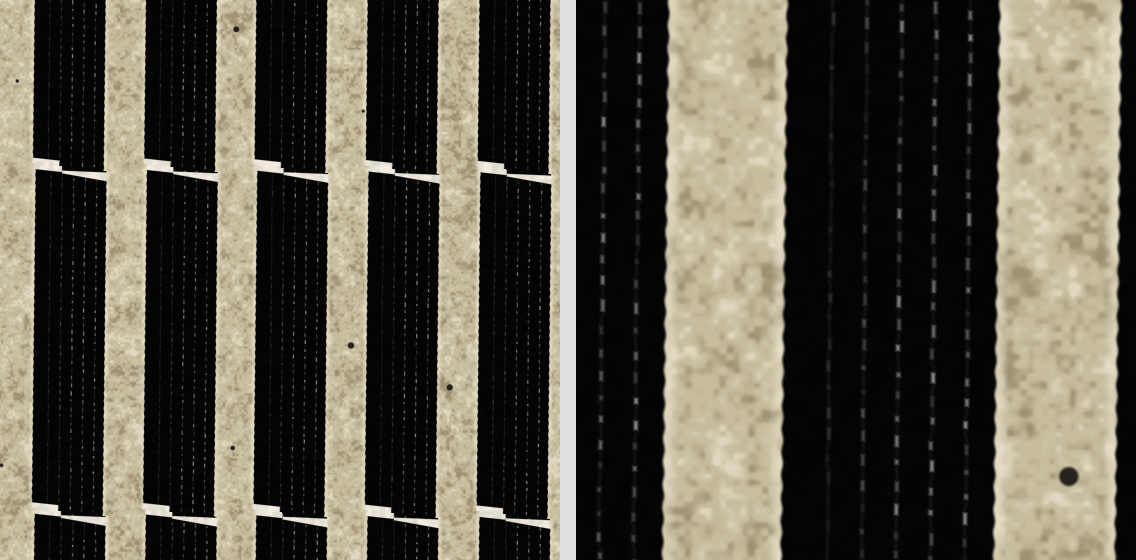
Left: the whole. Right: its middle third, enlarged.
Reproduce this pattern procedurally as a Shadertoy shader.

```glsl
// Aerial view of a solar farm: five dark panel rows on dry, sandy ground.
// Each row is a repeated strip cut by stepped bright gaps and dotted with
// faint glints; value noise mottles the ground and a hash scatters dark spots.

const float ROW_PITCH    = 0.1987;  // left edge to left edge
const float ROW_WIDTH    = 0.1265;
const float FIRST_LEFT   = 0.0612;
const float ROW_JITTER   = 0.004;
const float TABLE_LENGTH = 0.6155;  // distance between gaps along a row
const float FIRST_GAP    = 0.0925;
const float GAP_DRIFT    = 0.0014;  // drop of the gaps per row
const float GAP_TILT     = 0.11;
const float GAP_STEP_X   = 0.047;   // where the wide bar meets the thin one
const float GAP_STEP_Y   = 0.0098;
const float GLINT_START  = 0.0273;
const float GLINT_PITCH  = 0.0205;
const float GLINT_COUNT  = 5.0;
const float GLINT_ROWS   = 45.0;    // glints along one table
const float SPOT_CELL    = 0.11;
const float SPOT_CHANCE  = 0.20;
const float MIN_SOFTNESS = 0.0014;

const vec3 PANEL      = vec3(0.015, 0.015, 0.018);
const vec3 GLINT      = vec3(0.60, 0.61, 0.62);
const vec3 SAND_DARK  = vec3(0.62, 0.57, 0.45);
const vec3 SAND       = vec3(0.78, 0.74, 0.62);
const vec3 SAND_LIGHT = vec3(0.90, 0.87, 0.78);
const vec3 GAP_COLOR  = vec3(0.93, 0.91, 0.86);
const vec3 SPOT_COLOR = vec3(0.08, 0.07, 0.06);

float hash(vec2 p) {
    vec3 q = fract(vec3(p.xyx) * 0.1031);
    q += dot(q, q.yzx + 33.33);
    return fract((q.x + q.y) * q.z);
}

float noise(vec2 p) {
    vec2 i = floor(p), f = fract(p);
    f = f * f * (3.0 - 2.0 * f);
    return mix(mix(hash(i), hash(i + vec2(1, 0)), f.x),
               mix(hash(i + vec2(0, 1)), hash(i + vec2(1, 1)), f.x), f.y);
}

// Coverage of a shape from its signed distance
float fill(float d, float soft) {
    return smoothstep(soft, -soft, d);
}

vec3 groundColor(vec2 p, float edgeDist, float soft) {
    float patches = noise(p * 38.0 + 7.0);
    float grain = noise(p * 105.0 + 31.0);
    float grit = noise(p * 240.0 + 83.0);
    float tone = 0.30 * patches + 0.38 * grain + 0.32 * grit;
    vec3 c = mix(SAND_DARK, SAND, smoothstep(0.18, 0.52, tone));
    c = mix(c, SAND_LIGHT, 0.8 * smoothstep(0.54, 0.82, tone));

    // Pale rim beside the panels
    float rim = smoothstep(0.009, 0.002, edgeDist);
    c = mix(c, SAND_LIGHT, rim * (0.4 + 0.5 * grain));

    // Scattered dark spots, at most one per lane cell
    float lane = (p.x - FIRST_LEFT - ROW_WIDTH) / ROW_PITCH;
    vec2 id = vec2(floor(lane), floor(p.y / SPOT_CELL)) + 20.0;
    vec2 q = vec2(fract(lane) * ROW_PITCH, mod(p.y, SPOT_CELL));
    vec2 center = vec2(mix(0.008, ROW_PITCH - ROW_WIDTH - 0.008, hash(id + 3.1)),
                       SPOT_CELL * mix(0.15, 0.85, hash(id + 9.7)));
    float radius = mix(0.0025, 0.006, hash(id + 17.3));
    float present = step(hash(id + 41.9), SPOT_CHANCE);
    return mix(c, SPOT_COLOR, 0.9 * present * fill(length(q - center) - radius, soft));
}

vec3 panelColor(vec2 p, float x, float along, float row, float soft) {
    float k = round((x - GLINT_START) / GLINT_PITCH);
    float inside = step(0.0, k) * step(k, GLINT_COUNT - 1.0);
    float cellY = along * GLINT_ROWS;
    vec2 id = vec2(k + 11.0 * row, floor(cellY)) + 60.0;
    float rnd = hash(id);
    vec2 q = vec2(x - GLINT_START - k * GLINT_PITCH,
                  (fract(cellY) - 0.5) * TABLE_LENGTH / GLINT_ROWS);
    q -= (vec2(hash(id + 5.3), hash(id + 8.9)) - 0.5) * vec2(0.001, 0.003);
    vec2 halfSize = vec2(0.0010, mix(0.0012, 0.0036, hash(id + 2.7)));
    vec2 d = abs(q) - halfSize;
    float strength = mix(0.34, 0.95, smoothstep(0.5, 2.0, k)) * mix(0.25, 1.0, rnd);
    float glint = strength * fill(max(d.x, d.y), soft);
    // Faint seam linking the glints
    glint = max(glint, 0.10 * fill(abs(q.x) - 0.0008, soft));
    return PANEL * (0.6 + 0.8 * noise(p * 150.0)) + GLINT * glint * inside;
}

void mainImage(out vec4 fragColor, in vec2 fragCoord) {
    vec2 p = fragCoord / iResolution.y;
    float soft = max(MIN_SOFTNESS, 0.75 / iResolution.y);

    // Row index, split in the middle of each sandy lane
    float row = floor((p.x - FIRST_LEFT) / ROW_PITCH + 0.18);
    float x = p.x - FIRST_LEFT - row * ROW_PITCH;
    x -= ROW_JITTER * (hash(vec2(row + 4.0, 12.0)) - 0.5);

    // Position along the row in tables; whole numbers fall on the gaps
    float along = (p.y - FIRST_GAP + GAP_DRIFT * row + GAP_TILT * x) / TABLE_LENGTH;
    x += 0.003 * (1.0 - p.y) - 0.005 * (fract(along) - 0.6);

    float teeth = 0.0005 * cos(6.28318 * along * GLINT_ROWS);
    float edge = max(-x, x - ROW_WIDTH) + teeth;
    vec3 color = groundColor(p, edge, soft);
    color = mix(color, panelColor(p, x, along, row, soft), fill(edge, soft));

    // Stepped gap: a wide bar, then a thin wedge that opens to the right
    float y = (along - round(along)) * TABLE_LENGTH;
    float wide = max(abs(y) - 0.0100, x - GAP_STEP_X);
    float wedge = mix(0.0024, 0.0078, (x - GAP_STEP_X) / (ROW_WIDTH - GAP_STEP_X));
    float thin = max(abs(y + GAP_STEP_Y) - wedge, GAP_STEP_X - x);
    float gap = max(min(wide, thin), edge - 0.001);
    vec3 gapColor = GAP_COLOR * (0.92 + 0.12 * noise(p * 120.0));
    color = mix(color, gapColor, fill(gap, soft));

    fragColor = vec4(clamp(color, 0.0, 1.0), 1.0);
}
```
